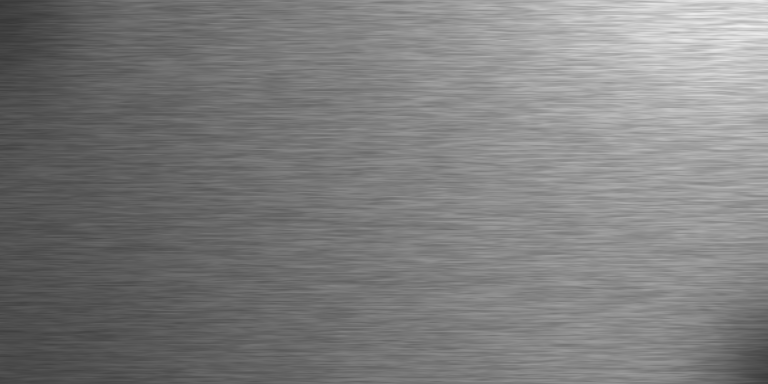
Give the GLSL for this texture, as a Shadertoy shader.

```glsl
// Brushing: cells per canvas height, along and across the grain
const vec2 FINE_GRAIN = vec2(15.0, 293.0);
const vec2 MID_GRAIN = vec2(9.0, 176.0);
const vec2 BROAD_GRAIN = vec2(5.0, 84.0);
const vec2 SPECK_GRAIN = vec2(38.0, 311.0);
const vec4 GRAIN_WEIGHTS = vec4(0.50, 0.26, 0.08, 0.26);
const float GRAIN_CONTRAST = 0.37;

// Lighting: grey levels of the plate
const float LEFT_GREY = 0.315;
const float RIGHT_GREY = 0.595;
const float VERTICAL_TILT = 0.09;
const float GLOW = 0.21;
const float LEFT_SHADE = 0.13;
const float RIGHT_SHADE = 0.30;

float hash(vec2 p) {
    vec3 q = fract(p.xyx * vec3(0.1031, 0.1030, 0.0973));
    q += dot(q, q.yzx + 33.33);
    return fract((q.x + q.y) * q.z);
}

// One brushed line: smooth noise along x, shifted at random per row
float scratch(float x, float row) {
    x += 40.0 * hash(vec2(row, 7.0));
    float cell = floor(x);
    float t = smoothstep(0.0, 1.0, x - cell);
    return mix(hash(vec2(cell, row)), hash(vec2(cell + 1.0, row)), t);
}

// Neighbouring lines blended across the grain, centred on zero
float grain(vec2 p, float seed) {
    float row = floor(p.y);
    float t = smoothstep(0.0, 1.0, p.y - row);
    row += seed;
    return mix(scratch(p.x, row), scratch(p.x, row + 1.0), t) - 0.5;
}

// Soft spot of light or shade with separate radii
float spot(vec2 uv, vec2 center, vec2 radius) {
    vec2 d = (uv - center) / radius;
    return exp(-dot(d, d));
}

float plateLight(vec2 uv) {
    float light = mix(LEFT_GREY, RIGHT_GREY, smoothstep(-0.15, 0.95, uv.x));
    light += VERTICAL_TILT * (uv.y - 0.5);
    light += GLOW * spot(uv, vec2(0.95, 1.03), vec2(0.26, 0.34));
    light -= LEFT_SHADE * spot(uv, vec2(0.0, 1.0), vec2(0.10, 0.28));
    light -= RIGHT_SHADE * spot(uv, vec2(1.02, 0.0), vec2(0.10, 0.22));
    return light;
}

void mainImage(out vec4 fragColor, in vec2 fragCoord) {
    vec2 uv = fragCoord / iResolution.xy;
    vec2 p = fragCoord / iResolution.y;

    // Layered brushing from hairlines to broad bands
    vec4 layers = vec4(grain(p * FINE_GRAIN, 11.0),
                       grain(p * MID_GRAIN, 307.0),
                       grain(p * BROAD_GRAIN, 619.0),
                       grain(p * SPECK_GRAIN, 853.0));
    float brushing = dot(layers, GRAIN_WEIGHTS);

    float grey = plateLight(uv) * (1.0 + GRAIN_CONTRAST * brushing);
    fragColor = vec4(vec3(clamp(grey, 0.0, 1.0)), 1.0);
}
```
